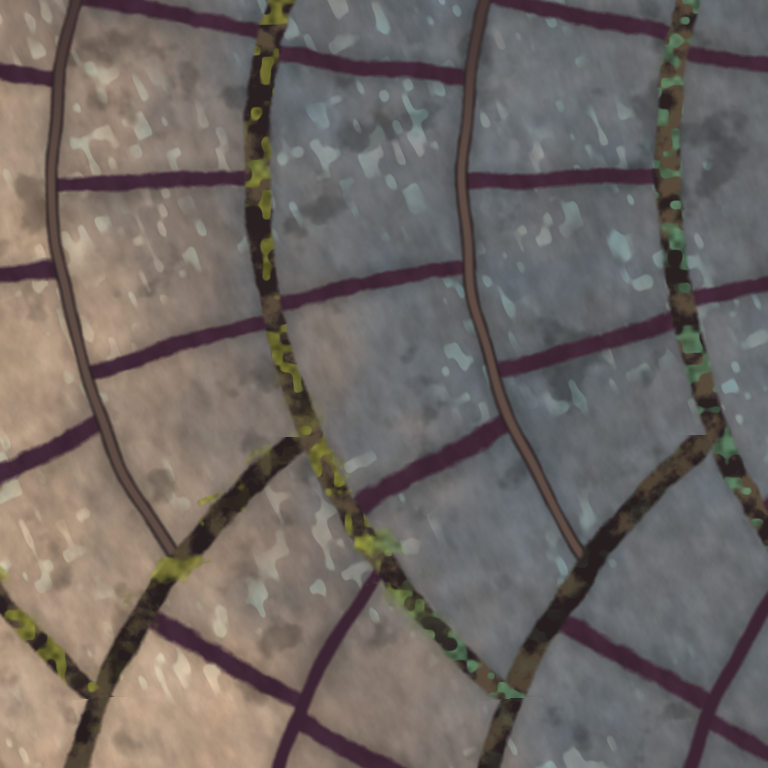
Reproduce this texture procedurally as a Shadertoy shader.

```glsl
// Weathered fan-pattern cobblestones with curved mossy joints and low warm sun from the left.
#define PERIOD 0.534      // width of one fan, two stone columns
#define RADIUS 0.885      // radius of every curved joint
#define WIDE_X 0.336      // leftmost point of a wide arc
#define WIDE_Y 0.221
#define LOWER_X 0.058     // leftmost point of an arc in the lower fans
#define LOWER_Y 1.263
#define WIDE_HALF 0.0165  // half widths of the joints
#define LOWER_HALF 0.0145
#define THIN_HALF 0.0085
#define CROSS_HALF 0.0095
#define SOFTNESS 0.0035
#define MOSS_AMOUNT 0.8

const vec3 COOL_STONE = vec3(0.405, 0.42, 0.435);
const vec3 MID_STONE = vec3(0.50, 0.45, 0.415);
const vec3 SUNNY_STONE = vec3(0.70, 0.60, 0.51);
const vec3 CROSS_COLOR = vec3(0.235, 0.145, 0.20);
const vec3 SOIL_DARK = vec3(0.16, 0.125, 0.13);
const vec3 SOIL_LIGHT = vec3(0.34, 0.29, 0.23);
const vec3 THIN_COLOR = vec3(0.37, 0.30, 0.27);
const vec3 MOSS_OLIVE = vec3(0.43, 0.43, 0.17);
const vec3 MOSS_TEAL = vec3(0.31, 0.45, 0.34);

float hash(vec2 p) {
    return fract(sin(dot(p, vec2(127.1, 311.7))) * 43758.5);
}

float noise(vec2 p) {
    vec2 i = floor(p), f = fract(p);
    f = f * f * (3.0 - 2.0 * f);
    return mix(mix(hash(i), hash(i + vec2(1, 0)), f.x),
               mix(hash(i + vec2(0, 1)), hash(i + vec2(1, 1)), f.x), f.y);
}

float fbm(vec2 p) {
    float sum = 0.0, gain = 0.53;
    for (int i = 0; i < 4; i++) {
        sum += gain * noise(p);
        p = mat2(1.6, 1.2, -1.2, 1.6) * p + 7.3;
        gain *= 0.5;
    }
    return sum;
}

// Cosine of the arc's slope at height h from its leftmost point
float arcCos(float h) { return sqrt(max(1.0 - h * h / (RADIUS * RADIUS), 0.002)); }

// Sideways shift of an arc at that height
float bend(float h) { return RADIUS * (1.0 - arcCos(h)); }

float band(float d, float halfWidth) {
    return 1.0 - smoothstep(halfWidth - SOFTNESS, halfWidth + SOFTNESS, d);
}

void mainImage(out vec4 fragColor, in vec2 fragCoord) {
    vec2 uv = fragCoord / iResolution.xy;
    vec2 pos = vec2(uv.x, 1.0 - uv.y); // height counted downwards
    vec2 p = pos + 0.010 * (vec2(noise(pos * 13.0), noise(pos * 13.0 + 40.0)) - 0.5);
    float rough = 0.007 * (fbm(pos * 55.0) - 0.5);

    // Arc coordinates of the upper fans and of the mirrored lower fans
    float wideCos = arcCos(p.y - WIDE_Y), lowerCos = arcCos(LOWER_Y - p.y);
    float fromWide = p.x - WIDE_X - bend(p.y - WIDE_Y);
    float fromLower = p.x - LOWER_X - bend(LOWER_Y - p.y);
    float c = mod(fromWide, PERIOD), a = mod(fromLower, PERIOD);
    float opening = fromLower - fromWide; // width of the lower fan here
    bool isLower = a < opening;

    float wideDist = min(c, PERIOD - c) * wideCos + step(PERIOD, opening);
    float lowerDist = min(a, PERIOD - a) * lowerCos + 1.0 - smoothstep(0.0, 0.012, opening);
    float across = isLower ? a : c;
    float thinDist = abs(across - 0.5 * PERIOD) * (isLower ? lowerCos : wideCos);

    // Radial cross joints: first height, step and change of step per column
    float column = floor(across / (0.5 * PERIOD)), t = fract(across / (0.5 * PERIOD));
    vec3 rows = isLower ? vec3(0.86 + 0.14 * column, 0.3, 0.0)
              : column < 0.5 ? vec3(0.086, 0.308, -0.0235) : vec3(0.022, 0.21, 0.002);
    float crossDist = 1.0, row = 0.0;
    for (int i = 0; i < 3; i++) {
        float n = float(i), middle = rows.x + n * (rows.y + n * rows.z);
        float slope = isLower ? 0.12 : 0.06 - 0.29 * middle;
        float dy = p.y - middle - slope * (t - 0.5);
        crossDist = min(crossDist, abs(dy) / length(vec2(2.0 * slope / PERIOD, 1.0)));
        row += step(0.0, dy);
    }

    // Stone: sun gradient, tint per stone, grain, pale flecks and dark stains
    float fan = floor((isLower ? fromLower : fromWide) / PERIOD);
    float tint = hash(vec2(fan * 2.0 + column, row + (isLower ? 9.0 : 0.0)) + 3.0) - 0.5;
    vec2 streak = mat2(0.9, 0.4, -0.4, 0.9) * pos;
    float mottle = fbm(pos * 9.0), grain = fbm(streak * vec2(65.0, 38.0));
    float sun = 0.62 - 1.7 * pos.x + 0.65 * pos.y + 0.35 * (mottle - 0.5) + 0.12 * tint;
    vec3 color = mix(COOL_STONE, MID_STONE, smoothstep(0.0, 0.42, sun));
    color = mix(color, SUNNY_STONE, smoothstep(0.38, 0.85, sun));
    color *= 1.0 + 0.07 * tint + 0.28 * (grain - 0.5) + 0.16 * (mottle - 0.5);
    color += vec3(0.04, 0.0, -0.03) * (fbm(pos * 14.0 + 20.0) - 0.5);
    float fleck = smoothstep(0.62, 0.82, noise(streak * vec2(85.0, 48.0))) * smoothstep(0.48, 0.7, fbm(pos * 8.0 + 5.0));
    color += fleck * mix(vec3(0.13, 0.12, 0.10), vec3(0.08, 0.16, 0.15), noise(pos * 20.0));
    color *= 1.0 - 0.22 * smoothstep(0.62, 0.8, fbm(streak * 17.0 + 31.0));
    float edge = min(min(wideDist, lowerDist), min(thinDist, crossDist));
    color *= 1.0 - 0.13 * (1.0 - smoothstep(0.008, 0.032, edge));

    // Cross joints, then thin arcs with a dark rim
    color = mix(color, CROSS_COLOR * (0.9 + 0.3 * grain), band(crossDist + rough, CROSS_HALF));
    vec3 thin = mix(THIN_COLOR, SOIL_DARK, smoothstep(0.002, 0.009, thinDist));
    thin = mix(thin, SOIL_DARK * 1.4, 0.6 * (1.0 - smoothstep(0.0, 0.25, pos.y)));
    color = mix(color, isLower ? CROSS_COLOR : thin, band(thinDist + 0.4 * rough, THIN_HALF));

    // Soil in the wide joints, greener along the wide arcs
    vec3 soil = mix(SOIL_DARK, SOIL_LIGHT, smoothstep(0.38, 0.68, fbm(pos * 38.0)));
    vec3 moss = mix(MOSS_OLIVE, MOSS_TEAL, smoothstep(0.3, 0.75, pos.x + 0.5 * (mottle - 0.5)));
    moss *= 0.75 + 0.6 * noise(pos * 110.0);
    float speck = MOSS_AMOUNT * smoothstep(0.52, 0.72, noise(pos * 75.0));
    color = mix(color, mix(soil * 0.9, moss, 0.15 * speck), band(lowerDist + rough, LOWER_HALF));
    color = mix(color, mix(soil, moss, speck), band(wideDist + rough, WIDE_HALF - 0.004 * pos.y));

    // Moss tufts spilling over the junctions
    float tuft = exp(-pow((pos.y - 0.68) / 0.13, 2.0)) * (1.0 - smoothstep(0.42, 0.75, pos.x));
    tuft *= band(min(wideDist, lowerDist) + 4.0 * rough, 0.024) * smoothstep(0.48, 0.66, fbm(pos * 27.0 + 11.0));
    color = mix(color, moss * 1.1, MOSS_AMOUNT * tuft);

    fragColor = vec4(clamp(color, 0.0, 1.0), 1.0);
}
```
